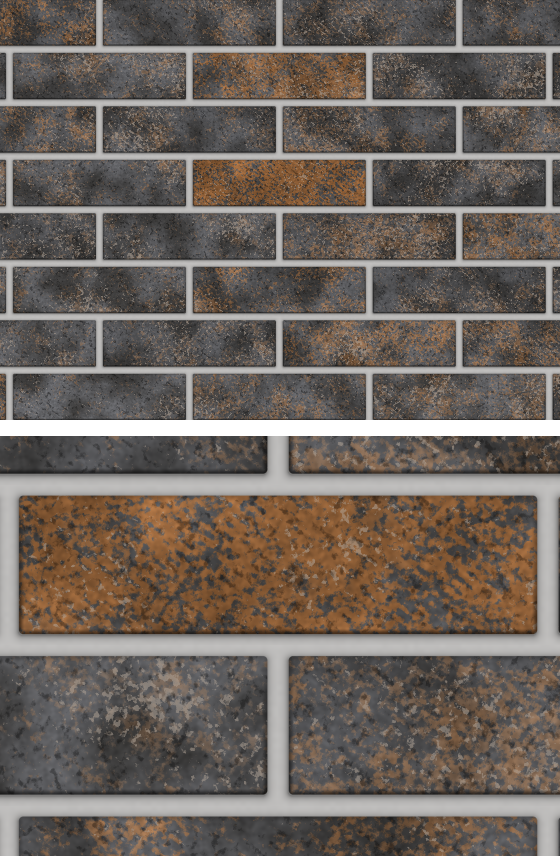
Top: the whole. Bottom: its middle third, enlarged.
This texture is drawn by a WebGL 1 fragment shader. Its source:

```glsl
precision highp float;
// Running-bond wall of long dark slate bricks with rusty weathering and pale mortar.
// Rounded-box distances shape bricks and shadows; layered noise makes clouds, specks
// and pits, while two crossed waves and a hash set how rusty each brick is.

#define PITCH vec2(0.4283, 0.12735)   // brick plus joint, in canvas heights
#define JOINT vec2(0.0170, 0.0174)    // mortar width
#define START_X 0.0312                // left edge of the first brick in even rows
#define CORNER 0.0035
#define BEVEL 0.0050
#define SHADOW_SIZE 0.0026
#define SLATE_DARK vec3(0.222, 0.218, 0.215)
#define SLATE_LIGHT vec3(0.385, 0.388, 0.402)
#define TAN vec3(0.510, 0.435, 0.375)
#define ORANGE vec3(0.670, 0.425, 0.220)
#define FLECK vec3(0.680, 0.630, 0.580)
#define MORTAR vec3(0.755, 0.750, 0.745)

uniform vec2 u_resolution;

float hash(vec2 p) {
  return fract(sin(dot(p, vec2(127.1, 311.7))) * 43758.5453);
}

float noise(vec2 p) {
  vec2 cell = floor(p);
  vec2 f = fract(p);
  f = f * f * (3.0 - 2.0 * f);
  float low = mix(hash(cell), hash(cell + vec2(1.0, 0.0)), f.x);
  float high = mix(hash(cell + vec2(0.0, 1.0)), hash(cell + vec2(1.0, 1.0)), f.x);
  return mix(low, high, f.y);
}

// Each octave is turned, which hides the noise grid
float fbm(vec2 p) {
  float sum = 0.0;
  float weight = 0.533;
  for (int i = 0; i < 4; i++) {
    p = mat2(1.6, 1.2, -1.2, 1.6) * p + 3.7;
    sum += weight * noise(p);
    weight *= 0.5;
  }
  return sum;
}

float roundedBox(vec2 p, vec2 halfSize) {
  vec2 q = abs(p) - halfSize + CORNER;
  return length(max(q, 0.0)) + min(max(q.x, q.y), 0.0) - CORNER;
}

// How rusty a brick is, from 0 to 1
float rustiness(vec2 id) {
  vec2 k = id - vec2(1.0, 4.0);
  float broadWave = 0.5 + 0.5 * cos(1.1 * k.x + 2.64 * k.y + 0.2);
  float crossWave = 0.5 + 0.5 * cos(4.0 * k.x + 3.04 * k.y);
  float chance = hash(id + 4.3);
  float rust = 0.8 * pow(broadWave * crossWave, 2.0) + 0.2 * chance * chance;
  return min(rust, 0.85);
}

vec3 brickColor(vec2 local, vec2 id) {
  vec2 t = local + 3.0 * vec2(hash(id + 11.0), hash(id + 27.0));
  float rust = rustiness(id);
  float cloud = fbm(t * 8.0);
  float region = fbm(t * 5.0 + 5.0);
  float patches = fbm(t * 20.0 + 2.0);
  float grain = fbm(t * 120.0);
  vec2 turned = mat2(0.8, 0.6, -0.6, 0.8) * t;
  float grit = 0.5 * (noise(turned * 210.0) + noise(turned.yx * 330.0 + 8.0));

  // Slate body with fine grain
  vec3 color = mix(SLATE_DARK, SLATE_LIGHT, smoothstep(0.2, 0.8, cloud));
  color *= mix(0.90, 1.08, hash(id + 2.0)) * (0.84 + 0.32 * grit);

  // Rust specks, merging into blotches where the cover is high
  float cover = 0.27 + 0.78 * rust + 1.2 * (region - 0.5) + 1.0 * (patches - 0.5);
  float specks = smoothstep(-0.15, 0.15, grain - 0.80 + 0.48 * clamp(cover, 0.0, 1.1));
  float warmth = clamp(1.25 * rust + 0.9 * (patches - 0.45), 0.0, 1.0);
  vec3 rustColor = mix(TAN, ORANGE, warmth);
  rustColor *= (0.82 + 0.36 * grit) * (0.64 + 0.62 * cloud);
  color = mix(color, rustColor, mix(0.66, 0.86, rust) * specks);

  // Small pale flecks and soft dark pits
  float fleck = smoothstep(0.66, 0.80, fbm(t * 110.0 + 9.0) + 0.5 * (region - 0.5));
  color = mix(color, FLECK, 0.55 * fleck);
  float pit = smoothstep(0.56, 0.80, fbm(t * 90.0 + 17.0));
  return color * (1.0 - 0.35 * pit);
}

void main() {
  vec2 p = gl_FragCoord.xy / u_resolution.y;
  float pixel = 0.75 / u_resolution.y;

  // Brick layout: odd rows move by half a pitch
  vec2 q = p + 0.5 * JOINT;
  float row = floor(q.y / PITCH.y);
  q.x += 0.5 * PITCH.x * mod(row, 2.0) - START_X;
  vec2 id = vec2(floor(q.x / PITCH.x), row);
  vec2 local = q - (id + 0.5) * PITCH;
  vec2 halfSize = 0.5 * (PITCH - JOINT);
  float d = roundedBox(local, halfSize);

  // Mortar with soft contact shadows, stronger below the bricks
  float shadowDistance = max(roundedBox(local + vec2(0.0005, 0.0012), halfSize), 0.0);
  vec3 mortar = MORTAR * (0.99 + 0.02 * noise(p * 240.0));
  mortar *= 1.0 - 0.36 * exp(-shadowDistance / SHADOW_SIZE);

  // Brick face with worn, darkened edges
  float edge = smoothstep(-BEVEL, 0.0, d);
  vec3 brick = brickColor(local, id);
  brick *= 1.0 - edge * (0.36 - 0.20 * local.y / halfSize.y);

  float inside = 1.0 - smoothstep(-pixel, pixel, d);
  gl_FragColor = vec4(mix(mortar, brick, inside), 1.0);
}
```
